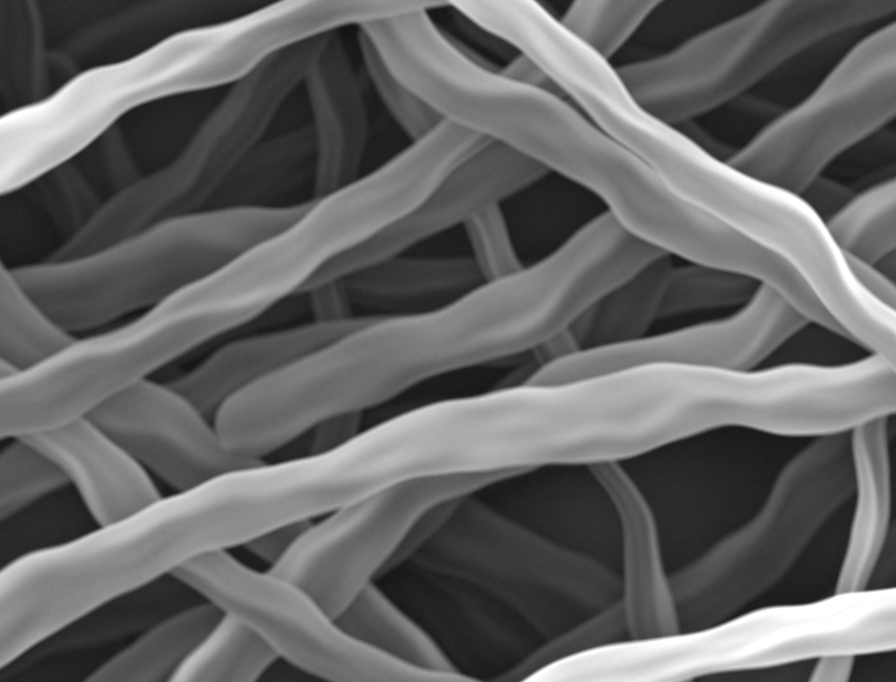
Reproduce this texture procedurally as a WebGL 2 fragment shader.

```glsl
#version 300 es
precision highp float;
// A tangled mat of grey, ribbon-like fibres under an electron microscope.

uniform vec2 u_resolution;
out vec4 fragColor;

vec2 hash22(vec2 p) {
    vec3 a = fract(p.xyx * vec3(0.1031, 0.1030, 0.0973));
    a += dot(a, a.yzx + 33.33);
    return fract((a.xx + a.yz) * a.zy);
}

float corner(vec2 cell, vec2 offset) {
    return dot(hash22(cell) * 2.0 - 1.0, offset);
}

// Gradient noise, roughly -0.7 to 0.7
float gradientNoise(vec2 p) {
    vec2 i = floor(p), f = fract(p);
    vec2 u = f * f * f * (f * (f * 6.0 - 15.0) + 10.0);
    vec2 e = vec2(1.0, 0.0);
    return mix(mix(corner(i, f), corner(i + e, f - e), u.x),
               mix(corner(i + e.yx, f - e.yx), corner(i + 1.0, f - 1.0), u.x), u.y);
}

vec2 rotate(vec2 p, float angle) {
    float c = cos(angle), s = sin(angle);
    return vec2(c * p.x + s * p.y, c * p.y - s * p.x);
}

// Paints one fibre over the shade below it; depth runs from 0 (far) to 1 (near)
float paintFibre(float below, vec2 p, int index, float depth, float aspect) {
    float id = float(index);
    vec2 shape = hash22(vec2(id * 7.3 + 11.0, 41.0));
    vec2 style = hash22(vec2(id * 3.7 + 5.0, 97.0));
    bool steep = index % 7 == 5;

    // Evenly scattered centres; most fibres rise, some fall, a few stand steep
    vec2 centre = fract(vec2(0.7549, 0.5698) * id + 0.35) * vec2(aspect, 1.0);
    float angle = index % 3 == 0 ? -0.5 : 0.46;
    if (steep) angle = index % 2 == 0 ? 1.45 : -1.1;
    angle += (shape.x - 0.5) * 0.65;
    vec2 q = rotate(p - centre, angle);

    // Bends, kinks and an uneven outline
    q.y += 0.045 * sin(q.x * (2.5 + 2.0 * shape.y) + style.x * 6.28);
    q.y += 0.06 * gradientNoise(vec2(q.x * 3.7, id * 5.17));
    q.y += 0.02 * gradientNoise(q * 10.0 + id * 3.1);
    float radius = mix(0.034, 0.056, style.y) * (steep ? 0.65 : 1.0);
    radius *= 1.0 + 0.6 * gradientNoise(vec2(q.x * 5.0 + 8.0, id * 2.63));
    float beyondEnd = max(abs(q.x) - mix(0.75, 1.3, shape.y), 0.0);
    float dist = length(vec2(beyondEnd, q.y)) - radius;
    float across = clamp(q.y / radius, -1.0, 1.0);

    // Twisted fold: a bright crease with a lighter face above it
    float fold = 0.7 * sin(q.x * 5.0 + id * 2.4)
               + 0.7 * gradientNoise(vec2(q.x * 7.0, id * 1.7));
    float crease = exp(-pow((across - fold) * 4.0, 2.0));
    float face = smoothstep(-0.3, 0.3, across - fold) - 0.5;

    // Long wrinkles, bright rims and slow changes of tone
    float wrinkle = gradientNoise(vec2(q.x * 9.0, across * 1.8 + id * 4.3));
    float rim = pow(abs(across), 5.0);
    float tone = 0.15 + 0.55 * pow(depth, 2.4) + (style.x - 0.5) * 0.1 * depth;
    float light = 0.86 + 0.26 * rim + 0.05 * across + 0.2 * face + 0.2 * wrinkle;
    light += 0.3 * crease * smoothstep(-0.3, 0.3, gradientNoise(vec2(q.x * 3.0, id * 6.1)));
    light += 0.3 * gradientNoise(vec2(q.x * 2.4, id * 8.7));

    // Soft contact shadow, then the fibre itself
    below *= 1.0 - 0.22 * exp(-max(dist, 0.0) * 34.0);
    float soft = max(mix(0.011, 0.005, depth), 0.75 / u_resolution.y);
    return mix(below, tone * light, 1.0 - smoothstep(-soft, soft, dist));
}

void main() {
    vec2 p = gl_FragCoord.xy / u_resolution.y;
    float aspect = u_resolution.x / u_resolution.y;

    // Dim cavities behind the mat
    float shade = 0.13 + 0.07 * gradientNoise(p * 4.0);

    const int COUNT = 32;
    for (int i = 0; i < COUNT; i++) {
        float depth = float(i) / float(COUNT - 1);
        shade = paintFibre(shade, p, i, depth, aspect);
    }

    // Detector gain and fine grain
    shade = 0.035 + 1.13 * shade;
    shade += 0.013 * gradientNoise(p * 190.0) + 0.01 * gradientNoise(p * 90.0 + 17.0);
    fragColor = vec4(vec3(clamp(shade, 0.0, 1.0)), 1.0);
}
```
